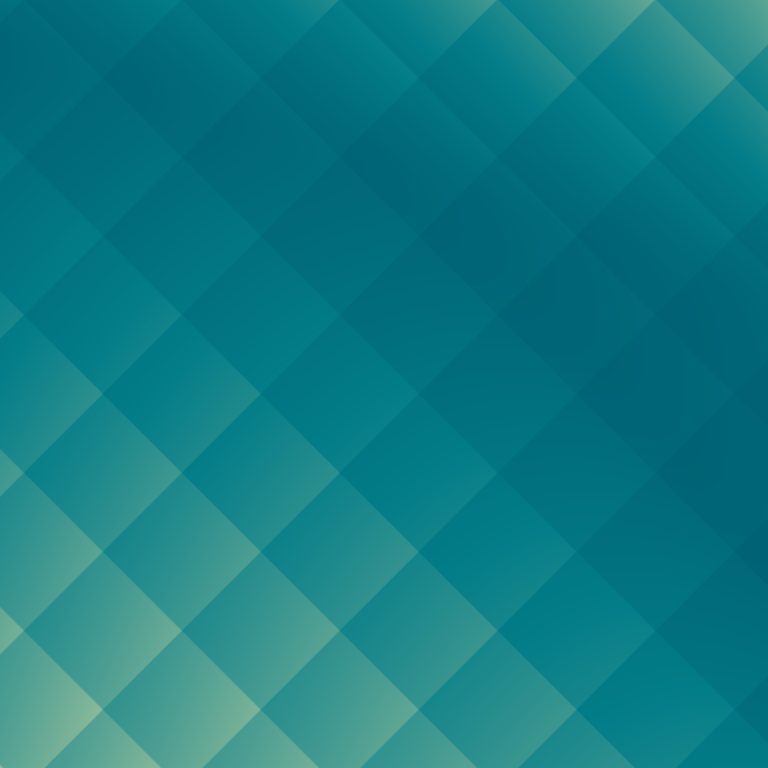
A Shadertoy shader for this background:

```glsl
// Teal diamond tiles over a diagonal valley of shade, glowing sand toward two sides.
// A smooth tone field is modulated by a sawtooth along each lattice axis,
// so every tile brightens to its right corner; the tone then picks a colour.

const vec3 DEEP = vec3(0.00, 0.385, 0.455);
const vec3 TEAL = vec3(0.01, 0.49, 0.535);
const vec3 SAND = vec3(0.66, 0.78, 0.62);
const float TEAL_TONE = 0.28;               // tone at which pure teal is reached

const vec2 LATTICE_ORIGIN = vec2(0.4466, 0.7956);
const float HALF_DIAGONAL = 0.1028;         // tile centre to corner
const float EDGE_SOFTNESS = 0.003;          // blur across a tile edge

const float VALLEY_TONE = 0.02;
const float VALLEY_ROUNDING = 0.05;
const float LOWER_BEND = 0.65;              // how fast the lower glow falls to the right
const float LOWER_START = 0.09;
const float LOWER_GAIN = 0.75;
const float UPPER_SLOPE = 0.35;             // how fast the upper glow grows to the right
const float UPPER_START = 0.03;
const float UPPER_GAIN = 1.5;

const float TILE_LIFT = 0.035;              // contrast kept even in the shade
const float TILE_CONTRAST = 0.26;           // contrast that grows with the tone
const float CORNER_GLOW = 0.06;

// Ramp that is zero below the origin, with a rounded bend.
float softRamp(float x) {
    return 0.5 * (x + sqrt(x * x + VALLEY_ROUNDING * VALLEY_ROUNDING));
}

// Broad light: two ramps rising away from a dark diagonal band.
float toneField(vec2 p) {
    float depth = 1.0 - p.y;
    float lower = softRamp(depth - LOWER_BEND * p.x * p.x - LOWER_START);
    float upper = softRamp(UPPER_SLOPE * p.x - depth + UPPER_START);
    return VALLEY_TONE + LOWER_GAIN * lower + UPPER_GAIN * upper;
}

// Repeating ramp whose drop is softened over the given width.
vec2 smoothSaw(vec2 x, float width) {
    vec2 ramp = fract(x + 0.5 * width);
    return ramp * (1.0 - smoothstep(vec2(1.0 - width), vec2(1.0), ramp));
}

// Position across a tile: -1 at the left corner, +1 at the right.
float tileRamp(vec2 p, float pixel) {
    vec2 d = (p - LATTICE_ORIGIN) / (2.0 * HALF_DIAGONAL);
    float width = 1.4 * max(pixel, EDGE_SOFTNESS) / (2.0 * HALF_DIAGONAL);
    vec2 saw = smoothSaw(vec2(d.x + d.y, d.x - d.y), width);
    return saw.x + saw.y - 1.0;
}

vec3 palette(float tone) {
    vec3 shade = mix(DEEP, TEAL, clamp(tone / TEAL_TONE, 0.0, 1.0));
    return mix(shade, SAND, clamp((tone - TEAL_TONE) / (1.0 - TEAL_TONE), 0.0, 1.0));
}

void mainImage(out vec4 fragColor, in vec2 fragCoord) {
    vec2 p = fragCoord / iResolution.xy;
    float pixel = 1.0 / min(iResolution.x, iResolution.y);

    float base = toneField(p);
    float ramp = tileRamp(p, pixel);
    float tone = base * (1.0 + TILE_CONTRAST * ramp + CORNER_GLOW * ramp * ramp)
               + TILE_LIFT * ramp;

    fragColor = vec4(palette(tone), 1.0);
}
```
